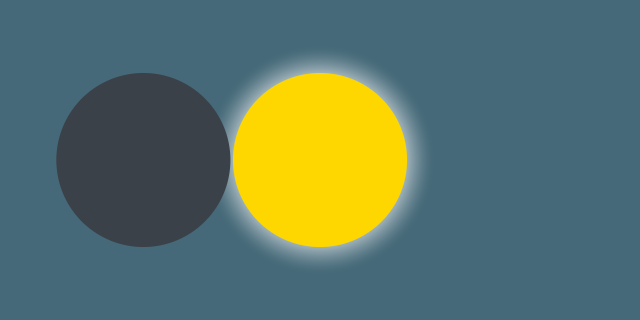
Give the GLSL for this background, as a Shadertoy shader.

```glsl
// Draws a dark disc beside a glowing golden disc on a flat slate-blue ground.

float discDistance(vec2 p, vec2 center, float radius) {
    return length(p - center) - radius;
}

// Antialiased coverage of the inside of a shape, one pixel wide
float coverage(float dist) {
    return clamp(0.5 - dist * iResolution.y, 0.0, 1.0);
}

void mainImage(out vec4 fragColor, in vec2 fragCoord) {
    // Centered coordinates, one unit per canvas height
    vec2 p = (fragCoord - 0.5 * iResolution.xy) / iResolution.y;

    float darkDist = discDistance(p, vec2(-0.552, 0.0), 0.272);
    float goldDist = discDistance(p, vec2(0.0), 0.272);

    // Ground
    vec3 color = vec3(0.271, 0.412, 0.471);

    // Soft white halo, lying behind both discs
    float halo = 0.95 * (1.0 - smoothstep(-0.09, 0.09, goldDist));
    color = mix(color, vec3(1.0), halo);

    // Discs
    color = mix(color, vec3(0.227, 0.255, 0.286), coverage(darkDist));
    color = mix(color, vec3(1.0, 0.843, 0.0), coverage(goldDist));

    fragColor = vec4(color, 1.0);
}
```
